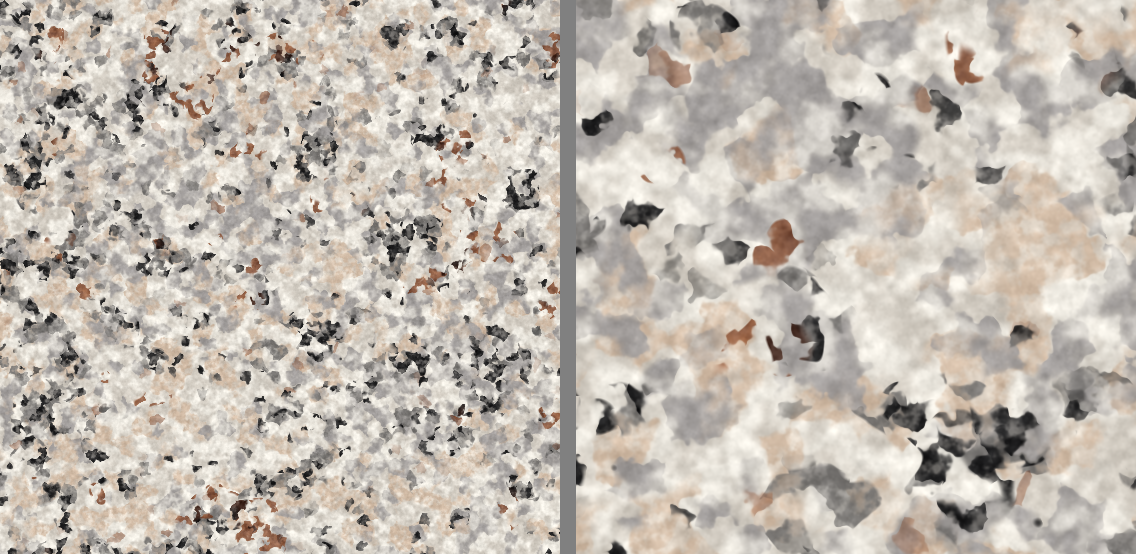
Left, the full canvas; right, a detail of the centre.
Give the GLSL for this texture, as a WebGL 2 fragment shader.

```glsl
#version 300 es
precision highp float; precision highp int;
// Polished pale granite: cream feldspar, grey quartz, black mica and rust flecks.
uniform vec2 u_resolution;
out vec4 fragColor;

// Integer hash: two random values in 0..1 per lattice cell
vec2 hash2(vec2 cell, uint seed) {
    uvec2 v = uvec2(ivec2(cell)) * 1664525u + 1013904223u + seed * 747796405u;
    v.x += v.y * 1664525u;
    v.y += v.x * 1664525u;
    v ^= v >> 16u;
    v.x += v.y * 1664525u;
    v.y += v.x * 1664525u;
    v ^= v >> 16u;
    return vec2(v & 65535u) / 65535.0;
}

float valueNoise(vec2 p, uint seed) {
    vec2 i = floor(p), f = fract(p);
    f = f * f * (3.0 - 2.0 * f);
    float bottom = mix(hash2(i, seed).x, hash2(i + vec2(1, 0), seed).x, f.x);
    float top = mix(hash2(i + vec2(0, 1), seed).x, hash2(i + vec2(1, 1), seed).x, f.x);
    return mix(bottom, top, f.y);
}

float fbm(vec2 p, uint seed) {
    float sum = 0.0, amp = 0.5;
    for (uint k = 0u; k < 3u; k++) {
        sum += amp * valueNoise(p, seed + k);
        p = mat2(1.6, 1.2, -1.2, 1.6) * p + 3.7;
        amp *= 0.5;
    }
    return sum / 0.875;
}

// Soft-edged cellular crystals; "share" is the fraction of cells that are filled
float grains(vec2 p, float share, uint seed) {
    vec2 base = floor(p);
    float filled = 0.0, total = 0.0;
    for (int y = -1; y <= 1; y++) {
        for (int x = -1; x <= 1; x++) {
            vec2 cell = base + vec2(x, y);
            vec2 toSite = cell + hash2(cell, seed) - p;
            float weight = exp(-20.0 * dot(toSite, toSite));
            float pick = hash2(cell, seed + 50u).x;
            filled += weight * (1.0 - smoothstep(share - 0.02, share + 0.02, pick));
            total += weight;
        }
    }
    return filled / total;
}

void main() {
    vec2 p = gl_FragCoord.xy / u_resolution.y;

    // Ragged crystal borders
    vec2 warp = vec2(fbm(p * 85.0, 1u), fbm(p * 85.0, 5u)) - 0.5;
    vec2 q = p + 0.018 * warp;

    float mottle = fbm(p * 62.0, 10u);
    float fine = fbm(p * 130.0, 14u);
    float cluster = fbm(p * 17.0, 18u);
    float drift = fbm(p * 9.0, 22u) - 0.5;
    float rusty = smoothstep(0.67, 0.76, fbm(p * 11.0, 26u));

    // Cream feldspar ground with warm pink patches
    vec3 color = mix(vec3(0.82, 0.795, 0.755), vec3(0.945, 0.93, 0.895), smoothstep(0.3, 0.7, mottle));
    float pink = grains(q * 34.0, 0.25 - 0.7 * drift, 30u);
    color = mix(color, vec3(0.81, 0.715, 0.625), pink * mix(0.35, 0.9, smoothstep(0.3, 0.7, fine)));

    // Translucent grey quartz
    float quartz = grains(q * 46.0, 0.33 + 1.1 * drift, 34u);
    color = mix(color, vec3(0.625, 0.61, 0.605), quartz * mix(0.95, 0.3, smoothstep(0.3, 0.7, mottle)));

    // Smoky grains gathered around the mica
    float smoky = grains(q * 58.0, 0.02 + 0.35 * smoothstep(0.48, 0.72, cluster), 38u);
    color = mix(color, vec3(0.45, 0.44, 0.43), smoky * mix(0.95, 0.5, smoothstep(0.3, 0.7, fine)));

    // Rust stains
    float rust = grains(q * 72.0, 0.005 + 0.22 * rusty, 42u);
    color = mix(color, mix(vec3(0.33, 0.14, 0.07), vec3(0.66, 0.40, 0.25), fine), rust * 0.8);

    // Black mica flecks, browned where rust is near
    float mica = grains(q * 74.0, 0.02 + 0.32 * smoothstep(0.54, 0.74, cluster), 46u);
    vec3 micaColor = mix(vec3(0.09, 0.09, 0.095), vec3(0.42, 0.41, 0.40), smoothstep(0.35, 0.78, fine));
    micaColor = mix(micaColor, vec3(0.30, 0.13, 0.07), 0.6 * rusty);
    color = mix(color, micaColor, mica * 0.95);

    // Fine crystalline sparkle
    color += 0.2 * (fbm(p * 150.0, 60u) - 0.5);
    fragColor = vec4(clamp(color, 0.0, 1.0), 1.0);
}
```
